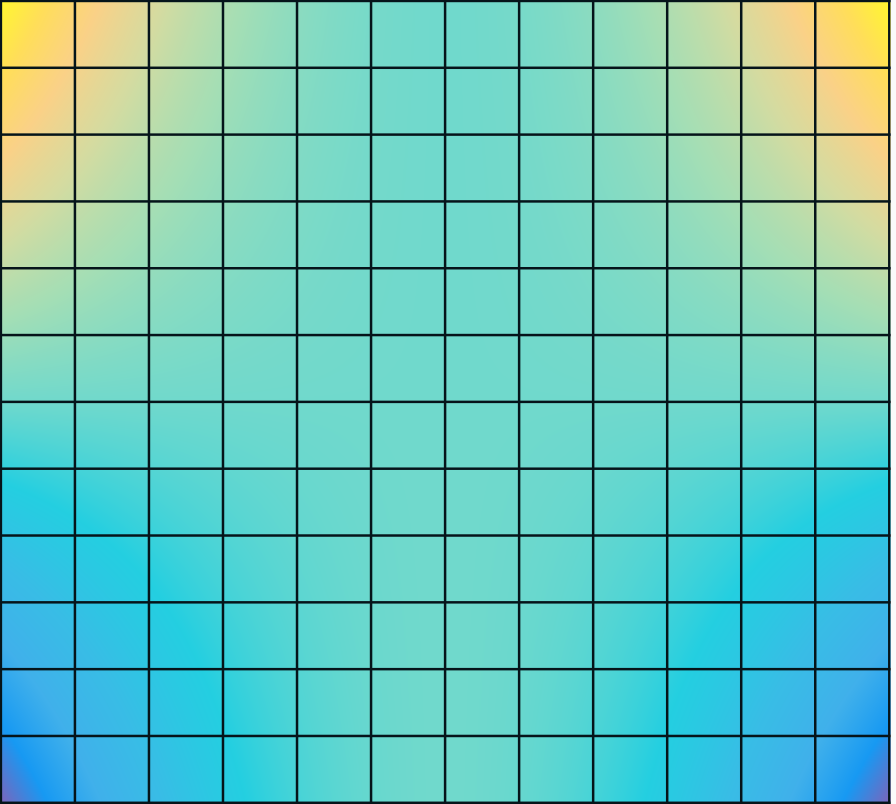
Write a Shadertoy shader that draws this background.

```glsl
#define CELLS 12.0
#define GRID_MIN vec2(0.0010, 0.0015)
#define GRID_MAX vec2(0.9925, 0.9988)
#define LINE_WIDTH 0.0031
#define LINE_COLOR vec3(0.02, 0.08, 0.10)
#define MARGIN_START 0.9942
#define MARGIN_COLOR vec3(0.98)

// Evenly spaced colour stops, for heights from -1 to 1
const vec3 STOPS[11] = vec3[11](
    vec3(0.49, 0.39, 0.73), vec3(0.09, 0.60, 0.95), vec3(0.25, 0.69, 0.92),
    vec3(0.22, 0.74, 0.90), vec3(0.14, 0.81, 0.88), vec3(0.44, 0.85, 0.80),
    vec3(0.64, 0.87, 0.71), vec3(0.83, 0.86, 0.63), vec3(0.98, 0.82, 0.53),
    vec3(1.00, 0.87, 0.35), vec3(1.00, 0.97, 0.18));

vec3 heightColor(float height) {
    float t = clamp(height * 0.5 + 0.5, 0.0, 1.0) * 10.0;
    int i = min(int(t), 9);
    return mix(STOPS[i], STOPS[i + 1], t - float(i));
}

// Pixel coverage of the nearest grid line along each axis
float gridCoverage(vec2 gridPos, vec2 cellPixels) {
    vec2 dist = abs(gridPos - round(gridPos)) * cellPixels;
    float halfWidth = 0.5 * LINE_WIDTH * iResolution.y;
    vec2 cover = clamp(halfWidth + 0.5 - dist, 0.0, min(1.0, 2.0 * halfWidth));
    return 1.0 - (1.0 - cover.x) * (1.0 - cover.y);
}

void mainImage(out vec4 fragColor, in vec2 fragCoord) {
    vec2 gridSize = GRID_MAX - GRID_MIN;
    vec2 uv = (fragCoord / iResolution.xy - GRID_MIN) / gridSize;

    // Height field: a parabola across, scaled linearly from bottom to top
    vec2 p = uv * 2.0 - 1.0;
    vec3 color = heightColor(p.x * p.x * p.y);

    // Grid lines
    vec2 cellPixels = gridSize * iResolution.xy / CELLS;
    color = mix(color, LINE_COLOR, gridCoverage(uv * CELLS, cellPixels));

    // Pale margin on the right
    float margin = clamp(fragCoord.x - MARGIN_START * iResolution.x + 0.5, 0.0, 1.0);
    color = mix(color, MARGIN_COLOR, margin);

    fragColor = vec4(color, 1.0);
}
```
